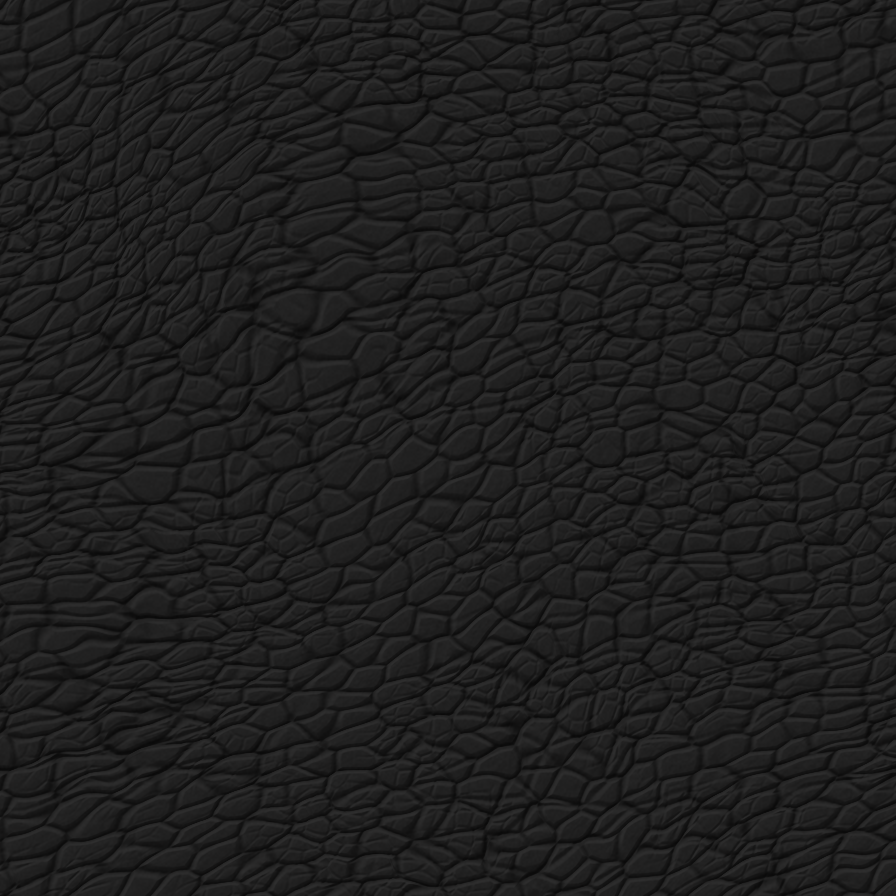
This texture is drawn by a Shadertoy shader. Its source:

```glsl
const vec3 LEATHER = vec3(0.128, 0.127, 0.127);
const vec2 PEBBLES = vec2(23.0, 37.0);    // pebbles across and up the canvas
const vec2 FOLDS = vec2(7.0, 19.0);       // long folds across and up
const vec2 WRINKLES = vec2(46.0, 58.0);   // fine wrinkles across and up
const float TILT = 0.24;                  // rise of the grain to the right
const float BEND = 0.13;                  // wandering of the grain direction
const vec2 LIGHT = vec2(-0.45, 0.89);
const float RELIEF = 0.0125;
const float SHADE_RANGE = 0.050;
const float CREASE_SHADE = 0.036;
const float SPECKLE = 0.012;
const float STEP = 0.0013;

vec2 hash2(vec2 p) {
    vec3 q = fract(p.xyx * vec3(0.1031, 0.1030, 0.0973));
    q += dot(q, q.yzx + 33.33);
    return fract((q.xx + q.yz) * q.zy);
}

float noise(vec2 p) {
    vec2 i = floor(p), f = fract(p);
    f = f * f * (3.0 - 2.0 * f);
    float low = mix(hash2(i).x, hash2(i + vec2(1, 0)).x, f.x);
    float high = mix(hash2(i + vec2(0, 1)).x, hash2(i + vec2(1, 1)).x, f.x);
    return mix(low, high, f.y);
}

// Distances to the nearest and second nearest cell centre
vec2 cells(vec2 p) {
    vec2 i = floor(p), f = fract(p);
    vec2 nearest = vec2(9.0);
    for (int y = -1; y <= 1; y++) {
        for (int x = -1; x <= 1; x++) {
            vec2 g = vec2(x, y);
            float d = length(g + 0.1 + 0.8 * hash2(i + g + 40.0) - f);
            nearest = d < nearest.x ? vec2(d, nearest.x) : vec2(nearest.x, min(nearest.y, d));
        }
    }
    return nearest;
}

// Follow the bent, tilted direction of the hide
vec2 grainSpace(vec2 p) {
    vec2 q = p;
    q.y -= TILT * p.x + BEND * (noise(p * vec2(3.2, 2.6) + 3.0) - 0.5);
    q.x += 0.10 * (noise(p * 4.0 + 17.0) - 0.5);
    q += 0.011 * (vec2(noise(p * 31.0), noise(p * 31.0 + 70.0)) - 0.5);
    return q;
}

// Height of the leather: pebbles, long folds, fine wrinkles
float leatherHeight(vec2 p) {
    vec2 q = grainSpace(p);
    vec2 pebble = cells(q * PEBBLES);
    float dome = 0.62 * smoothstep(0.0, 0.30, pebble.y - pebble.x)
               + 0.38 * (1.0 - pebble.x * pebble.x);

    vec2 fold = cells(q * FOLDS + 11.0);
    float foldMask = smoothstep(0.3, 0.7, noise(p * 5.0 + 29.0));
    float foldCut = foldMask * (1.0 - smoothstep(0.0, 0.15, fold.y - fold.x));

    vec2 wrinkle = cells(q * WRINKLES + 23.0);
    float wrinkleMask = smoothstep(0.25, 0.75, noise(p * 13.0 + 51.0));
    float wrinkleCut = wrinkleMask * (1.0 - smoothstep(0.0, 0.28, wrinkle.y - wrinkle.x));

    float pores = noise(q * 150.0) + 0.5 * noise(q * 290.0);
    return dome - 0.42 * foldCut - 0.20 * wrinkleCut + 0.07 * pores;
}

void mainImage(out vec4 fragColor, in vec2 fragCoord) {
    vec2 p = fragCoord / iResolution.y;
    vec2 e = vec2(STEP, 0.0);

    // Slope and mean height around the point
    float right = leatherHeight(p + e.xy), left = leatherHeight(p - e.xy);
    float up = leatherHeight(p + e.yx), down = leatherHeight(p - e.yx);
    vec2 slope = vec2(right - left, up - down) / (2.0 * STEP);
    float height = 0.25 * (right + left + up + down);

    // Side light, darkened creases and a faint speckle
    float lit = SHADE_RANGE * tanh(-dot(slope, LIGHT) * RELIEF);
    float crease = CREASE_SHADE * (1.0 - smoothstep(0.15, 0.80, height));
    float speckle = SPECKLE * (noise(p * 420.0) - 0.5);
    fragColor = vec4(max(LEATHER + lit - crease + speckle, 0.0), 1.0);
}
```
